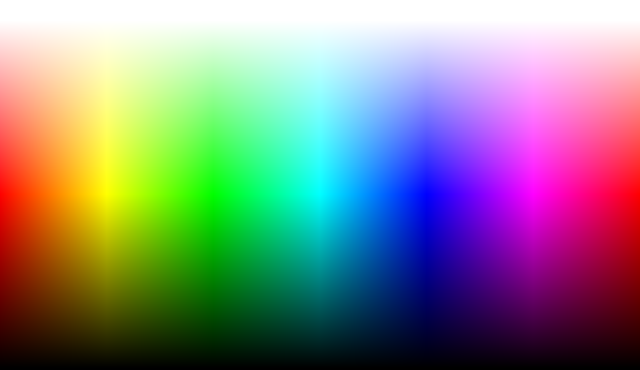
Reproduce this background procedurally as a Shadertoy shader.

```glsl
// Draws a full colour spectrum: hue runs across, lightness rises from black to white.

// Pure hue for a position around the colour wheel, from 0 to 1.
vec3 pureHue(float turn) {
    vec3 wheel = fract(turn + vec3(0.0, 2.0, 1.0) / 3.0);
    return clamp(abs(wheel * 6.0 - 3.0) - 1.0, 0.0, 1.0);
}

void mainImage(out vec4 fragColor, in vec2 fragCoord) {
    vec2 uv = fragCoord / iResolution.xy;

    // Thin black foot, full colour just below the middle, white band on top
    float lightness = clamp((uv.y - 0.005) / 0.94, 0.0, 1.0);

    // Saturation fades evenly toward both ends of the lightness range
    float chroma = 1.0 - abs(2.0 * lightness - 1.0);
    vec3 color = lightness + chroma * (pureHue(uv.x) - 0.5);

    fragColor = vec4(color, 1.0);
}
```
